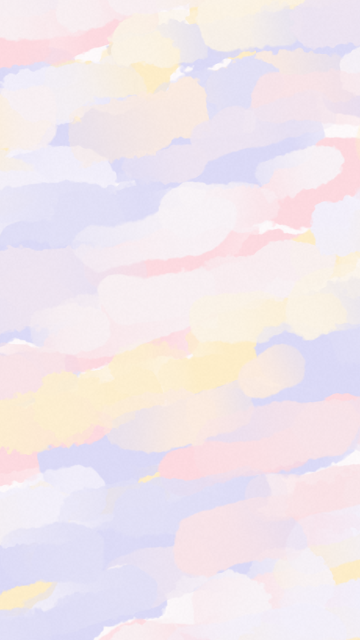
A Shadertoy shader for this background:

```glsl
const int STROKES = 150;
const int UNDER_STROKES = 84;               // vivid strokes laid first
const vec2 HALF_LENGTH = vec2(0.10, 0.25);  // min, max, in canvas widths
const vec2 HALF_HEIGHT = vec2(0.054, 0.092);
const vec2 TILT = vec2(-0.02, 0.30);        // radians
const vec2 FRAY = vec2(0.005, 0.020);
const float FRAY_SCALE = 60.0;
const float WOBBLE = 0.035;
const float WOBBLE_SCALE = 13.0;
const float EDGE_SOFTNESS = 0.0045;
const float MARGIN = 0.12;                  // overscan around the canvas
const float GRAIN = 0.012;
const float GRAIN_SCALE = 230.0;
const vec3 PAPER = vec3(0.990, 0.975, 0.980);

const vec3 VIVID[3] = vec3[3](
    vec3(0.862, 0.855, 0.965),   // periwinkle
    vec3(0.990, 0.855, 0.880),   // pink
    vec3(0.992, 0.930, 0.790));  // yellow

const vec3 PALE[9] = vec3[9](
    vec3(0.950, 0.938, 0.980),   // lavender white
    vec3(0.982, 0.952, 0.905),   // cream
    vec3(0.985, 0.922, 0.880),   // peach
    vec3(0.885, 0.878, 0.965),   // pale periwinkle
    vec3(0.935, 0.898, 0.945),   // mauve
    vec3(0.975, 0.893, 0.910),   // rose
    vec3(0.970, 0.950, 0.965),   // blush white
    vec3(0.972, 0.940, 0.950),   // blush
    vec3(0.990, 0.935, 0.820));  // butter

float hash(vec2 p) {
    vec3 q = fract(p.xyx * 0.1031);
    q += dot(q, q.yzx + 33.33);
    return fract((q.x + q.y) * q.z);
}

float noise(vec2 p) {
    vec2 i = floor(p), f = fract(p);
    f = f * f * (3.0 - 2.0 * f);
    return mix(mix(hash(i), hash(i + vec2(1, 0)), f.x),
               mix(hash(i + vec2(0, 1)), hash(i + vec2(1, 1)), f.x), f.y);
}

float roundedBox(vec2 p, vec2 halfSize, float radius) {
    vec2 q = abs(p) - halfSize + radius;
    return length(max(q, 0.0)) + min(max(q.x, q.y), 0.0) - radius;
}

float pick(vec2 range, float t) { return mix(range.x, range.y, t); }

// Steps evenly through the palettes so that every hue gets its share.
vec3 strokeColour(bool under, float t) {
    if (under) return VIVID[t < 0.44 ? 0 : (t < 0.72 ? 1 : 2)];
    return PALE[min(int(t * 9.0), 8)];
}

// Lays one translucent brush stroke over the colour below.
vec3 paintStroke(vec3 below, vec2 p, int index, float aspect) {
    float id = float(index) + 1.0;
    bool under = index < UNDER_STROKES;

    // Low-discrepancy placement, evenly spread with some jitter.
    vec2 cell = fract(id * vec2(0.7549, 0.5698));
    vec2 jitter = vec2(hash(vec2(id, 1.0)), hash(vec2(id, 2.0))) - 0.5;
    vec2 centre = mix(vec2(-MARGIN), vec2(1.0, aspect) + MARGIN, cell);
    vec2 local = p - centre - 0.08 * jitter;

    float angle = pick(TILT, hash(vec2(id, 3.0)));
    float c = cos(angle), s = sin(angle);
    local = mat2(c, -s, s, c) * local;
    vec2 halfSize = vec2(pick(HALF_LENGTH, hash(vec2(id, 4.0))),
                         pick(HALF_HEIGHT, hash(vec2(id, 5.0))));
    local.y += (hash(vec2(id, 6.0)) - 0.5) * local.x * local.x;

    float d = roundedBox(local, halfSize, halfSize.y * 0.95);
    if (d > WOBBLE + FRAY.y) return below;

    // Broad wobble and fine bristle fray on the outline.
    vec2 seed = id * vec2(7.3, 3.7);
    float fray = pick(FRAY, hash(vec2(id, 7.0)));
    d += WOBBLE * (noise(local * WOBBLE_SCALE + seed) - 0.5);
    d += fray * (noise(local * FRAY_SCALE + seed) - 0.5);
    d += 0.4 * fray * (noise(local * FRAY_SCALE * 2.1 + seed) - 0.5);
    float cover = 1.0 - smoothstep(-EDGE_SOFTNESS, EDGE_SOFTNESS, d);

    // Paint thins toward one end and pools unevenly.
    float along = local.x / halfSize.x;
    float side = hash(vec2(id, 8.0)) < 0.5 ? -1.0 : 1.0;
    float load = mix(0.92, 0.38, smoothstep(-0.4, 1.1, along * side));
    load += 0.16 * (noise(local * 8.0 + seed) - 0.5);
    if (under) load = min(load + 0.25, 1.0);

    float hue = fract(id * 0.618034 + 0.15 * hash(vec2(id, 9.0)));
    return mix(below, strokeColour(under, hue), cover * load);
}

void mainImage(out vec4 fragColor, in vec2 fragCoord) {
    vec2 p = fragCoord / iResolution.x;
    float aspect = iResolution.y / iResolution.x;

    vec3 colour = PAPER;
    for (int i = 0; i < STROKES; i++)
        colour = paintStroke(colour, p, i, aspect);

    // Paper tooth
    colour += GRAIN * (noise(p * GRAIN_SCALE) - 0.5);
    fragColor = vec4(clamp(colour, 0.0, 1.0), 1.0);
}
```
